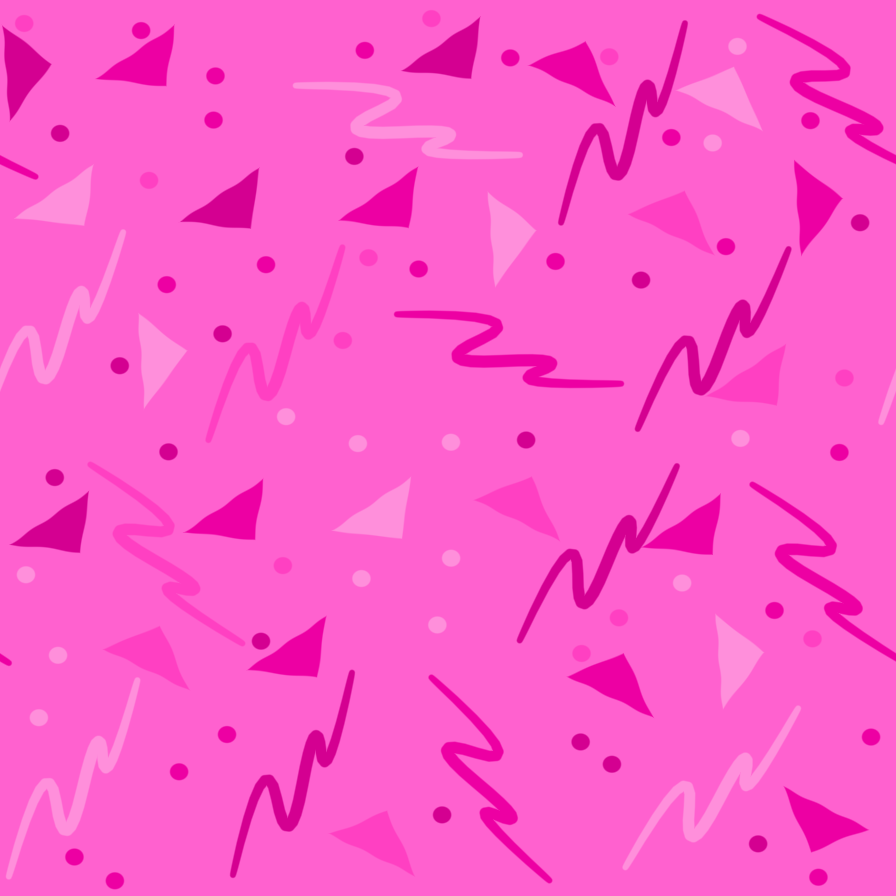
Write a three.js fragment shader that draws this pattern.

```glsl
// Confetti on pink: tapered zigzag squiggles, rotated triangles and small dots.
// Squiggles sit on a staggered wrapped grid; triangles and then dots take
// random spots in their own cells that keep clear of what is already placed.
varying vec2 vUv;

float hash(vec2 p) { return fract(sin(dot(p, vec2(127.1, 311.7))) * 43758.5453); }

vec2 hash2(vec2 p) { return vec2(hash(p), hash(p + 41.7)); }

vec3 confettiColor(float pick) {
  if (pick < 0.27) return vec3(1.0, 0.56, 0.86);
  if (pick < 0.58) return vec3(0.93, 0.0, 0.64);
  if (pick < 0.79) return vec3(1.0, 0.25, 0.76);
  return vec3(0.83, 0.0, 0.57);
}

float cover(float dist) { return 1.0 - smoothstep(-0.0011, 0.0011, dist); }

vec2 turn(vec2 d, float angle) {
  float c = cos(angle), s = sin(angle);
  return vec2(c * d.x + s * d.y, c * d.y - s * d.x);
}

// Two of the sixteen squiggle cells stay empty.
bool isEmpty(int i) { return i == 5 || i == 12; }

// Wrapped local coordinates of a squiggle, x running along its length.
vec2 squiggleSpace(vec2 p, float i) {
  vec2 cell = vec2(mod(i, 4.0), floor((i + 0.5) / 4.0));
  vec2 stagger = vec2(0.25 + 0.5 * mod(cell.y, 2.0), 0.5);
  vec2 d = p - (cell + stagger + 0.16 * (hash2(cell + 3.1) - 0.5)) / 4.0;
  float kind = fract(i * 0.382);
  float angle = mix(0.74, 1.08, hash(cell + 7.3));
  if (kind > 0.45) angle = -angle;
  if (kind > 0.8) angle = -0.3;
  return turn(d - floor(d + 0.5), angle);
}

// Distance to a capsule around a squiggle.
float capsule(vec2 q) { return length(vec2(max(abs(q.x) - 0.1, 0.0), q.y)) - 0.03; }

float squiggleClearance(vec2 p) {
  float d = 1.0;
  for (int i = 0; i < 16; i++) {
    if (!isEmpty(i)) d = min(d, capsule(squiggleSpace(p, float(i))));
  }
  return d;
}

// One quadratic arc of the stroke; start is its place along the whole stroke.
float arc(vec2 q, vec2 a, vec2 b, vec2 c, float start) {
  float d = 1.0;
  vec2 from = a;
  for (int k = 1; k <= 8; k++) {
    float t = float(k) / 8.0;
    vec2 to = mix(mix(a, b, t), mix(b, c, t), t), e = to - from;
    float h = clamp(dot(q - from, e) / dot(e, e), 0.0, 1.0);
    float s = start + 0.25 * (t - 0.125 + 0.125 * h);
    float radius = 0.0032 + 0.0036 * sqrt(max(sin(3.1416 * s), 0.0));
    d = min(d, length(q - from - e * h) - radius);
    from = to;
  }
  return d;
}

float squiggle(vec2 q) {
  vec2 b = vec2(0.02, 0.048), c = vec2(-0.085, -0.045);
  vec2 d = vec2(0.076, 0.014), e = vec2(0.0, -0.043);
  vec2 bc = 0.5 * (b + c), cd = 0.5 * (c + d), de = 0.5 * (d + e);
  float first = min(arc(q, vec2(-0.131, 0.0), b, bc, 0.0), arc(q, bc, c, cd, 0.25));
  return min(first, min(arc(q, cd, d, de, 0.5), arc(q, de, e, vec2(0.131, 0.0), 0.75)));
}

// Triangle of the cell around p: distance and colour pick.
vec2 triangle(vec2 p) {
  vec2 shift = vec2(0.5 * mod(floor(p.y * 6.0), 2.0), 0.0);
  vec2 cell = floor(p * 6.0 + shift), id = mod(cell, 6.0), center = vec2(0.0);
  float best = -1.0;
  for (int k = 0; k < 6; k++) {
    vec2 jitter = 0.29 * (hash2(id + float(k) * 9.7) - 0.5);
    vec2 spot = (cell + 0.5 - shift + jitter) / 6.0;
    float room = squiggleClearance(spot);
    if (room > best) { best = room; center = spot; }
  }
  if (best < 0.031) return vec2(1.0, 0.0);
  vec2 q = turn(p - center, -0.45 - 1.05 * floor(hash(id + 5.9) * 3.4));
  q += 0.0008 * sin(q.yx * 150.0 + id * 2.0);
  float dist = max(-q.y - 0.017, dot(q, vec2(0.648, 0.762)) - 0.0227);
  dist = max(dist, dot(q, vec2(-0.742, 0.67)) - 0.0265);
  return vec2(dist, fract((id.x + 6.0 * id.y) * 0.618 + 0.4));
}

// Dot of the cell around p, in the roomiest of three spots.
float confettiDot(vec2 p, vec2 cell) {
  float best = 0.015, dist = 1.0;
  for (int k = 0; k < 3; k++) {
    vec2 spot = (cell + 0.5 + 0.76 * (hash2(cell + float(k) * 13.3 + 0.7) - 0.5)) / 9.0;
    float room = min(min(squiggleClearance(spot), triangle(spot).x), 0.026);
    if (room > best) { best = room; dist = length((p - spot) * vec2(0.96, 1.04)) - 0.0098; }
  }
  return dist;
}

void main() {
  vec2 p = fract(vUv), cell = floor(p * 9.0), tri = triangle(p);
  vec3 color = vec3(1.0, 0.38, 0.81);
  color = mix(color, confettiColor(hash(cell + 2.9)), cover(confettiDot(p, cell)));
  color = mix(color, confettiColor(tri.y), cover(tri.x));
  for (int i = 0; i < 16; i++) {
    vec2 q = squiggleSpace(p, float(i));
    if (isEmpty(i) || capsule(q) > 0.03) continue;
    color = mix(color, confettiColor(fract(float(i) * 0.618 + 0.2)), cover(squiggle(q)));
  }
  gl_FragColor = vec4(color, 1.0);
}
```
